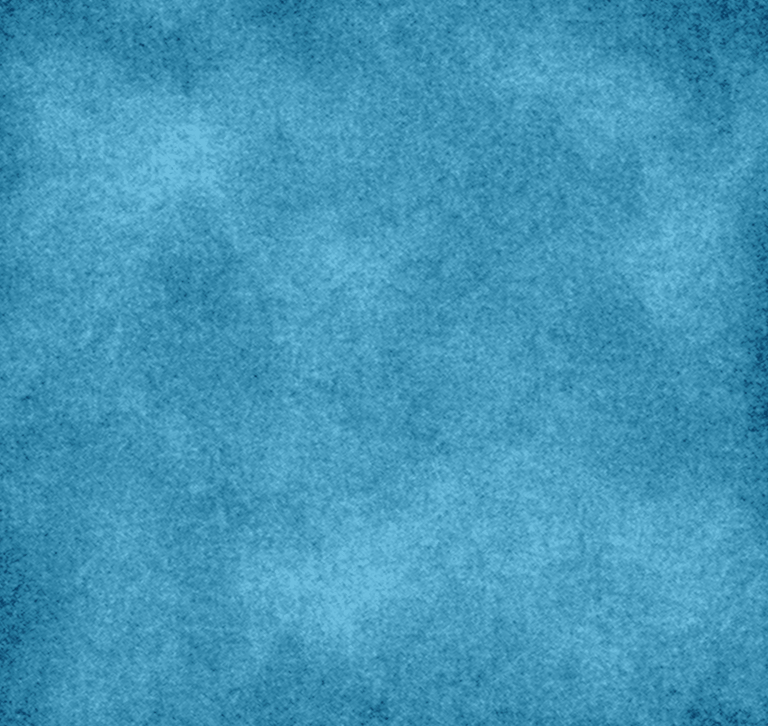
Write a Shadertoy shader that draws this texture.

```glsl
#define BASE_TONE 0.316
#define CLOUD_AMOUNT 0.029
#define MOTTLE_AMOUNT 0.012
#define BLOTCH_AMOUNT 0.055
#define THREAD_AMOUNT 0.027
#define WISP_AMOUNT 0.035
#define VIGNETTE_AMOUNT 0.082
#define CENTER_SHADE 0.034
#define DEEP_BLUE vec3(0.07, 0.34, 0.49)
#define MID_BLUE vec3(0.14, 0.47, 0.61)
#define PALE_BLUE vec3(0.37, 0.69, 0.82)

vec3 hash3(vec2 cell) {
    vec3 h = fract(cell.xyx * vec3(0.1031, 0.1030, 0.0973));
    h += dot(h, h.yxz + 33.33);
    return fract((h.xxy + h.yzz) * h.zyx);
}

// Cellular noise: soft signed spots around jittered points, unit deviation
float spots(vec2 p) {
    vec2 cell = floor(p);
    float sum = 0.0;
    for (int y = -1; y <= 1; y++) {
        for (int x = -1; x <= 1; x++) {
            vec2 id = cell + vec2(x, y);
            vec3 rnd = hash3(id);
            vec2 d = id + rnd.xy - p;
            float falloff = max(0.0, 1.0 - dot(d, d));
            sum += (rnd.z * 2.0 - 1.0) * falloff * falloff;
        }
    }
    return sum * 2.17;
}

mat2 rotate(float angle) {
    float c = cos(angle), s = sin(angle);
    return mat2(c, s, -s, c);
}

// Layered sines bend the stains out of round
vec2 warp(vec2 p) {
    return p + 0.025 * sin(p.yx * 13.0 + vec2(0.7, 2.1))
             + 0.010 * sin(p.yx * 37.0 + p * 19.0)
             + 0.004 * sin(p.yx * 91.0 - p * 53.0);
}

float stains(vec2 p) {
    float broad = spots(p * 4.0 + 7.3) + spots(rotate(0.6) * p * 8.0 + 31.7);
    float fine = 0.0;
    float scale = 18.0;
    for (int i = 0; i < 3; i++) {
        fine += spots(rotate(float(i) + 0.4) * p * scale + 51.3);
        scale *= 2.2;
    }
    // Dark blotches with crumbling rims
    float soak = spots(p * 7.0 + 23.0) + 0.25 * fine;
    float blotch = smoothstep(0.5, 2.2, soak);
    return CLOUD_AMOUNT * broad + MOTTLE_AMOUNT * fine - BLOTCH_AMOUNT * blotch;
}

// Short crossed fibres, plus faint upright and level threads
float cloth(vec2 p) {
    float fibres = spots(rotate(0.75) * p * vec2(190.0, 400.0) + 13.0)
                 + spots(rotate(-0.65) * p * vec2(210.0, 400.0) + 77.0);
    float threads = spots(p * vec2(190.0, 16.0) + 5.0)
                  + spots(p * vec2(16.0, 190.0) + 41.0);
    return THREAD_AMOUNT * (fibres + 0.25 * threads);
}

// Pale crinkled veins in scattered patches
float wisps(vec2 p) {
    float vein = 1.0 - smoothstep(0.0, 0.45, abs(spots(p * 34.0 + 19.0)));
    float patchy = smoothstep(0.2, 1.6, spots(p * 6.0 + 63.0) + 0.6 - p.y);
    return WISP_AMOUNT * vein * patchy;
}

vec3 dye(float tone) {
    vec3 dark = mix(DEEP_BLUE, MID_BLUE, (tone - 0.07) / 0.07);
    vec3 light = mix(MID_BLUE, PALE_BLUE, (tone - 0.14) / 0.23);
    return tone < 0.14 ? dark : light;
}

void mainImage(out vec4 fragColor, in vec2 fragCoord) {
    vec2 uv = fragCoord / iResolution.xy;
    vec2 p = fragCoord / iResolution.y;
    vec2 bent = warp(p);

    // Worn edges and a dusky middle
    vec2 edge = pow(abs(uv * 2.0 - 1.0), vec2(6.0));
    float ragged = 1.0 + 0.3 * spots(bent * 6.0 + 91.0);
    vec2 fromCenter = uv - vec2(0.52, 0.54);

    float tone = BASE_TONE + stains(bent) + cloth(p) + wisps(bent);
    tone -= VIGNETTE_AMOUNT * (edge.x + edge.y) * ragged;
    tone -= CENTER_SHADE * exp(-6.0 * dot(fromCenter, fromCenter));

    fragColor = vec4(dye(clamp(tone, 0.03, 0.43)), 1.0);
}
```
